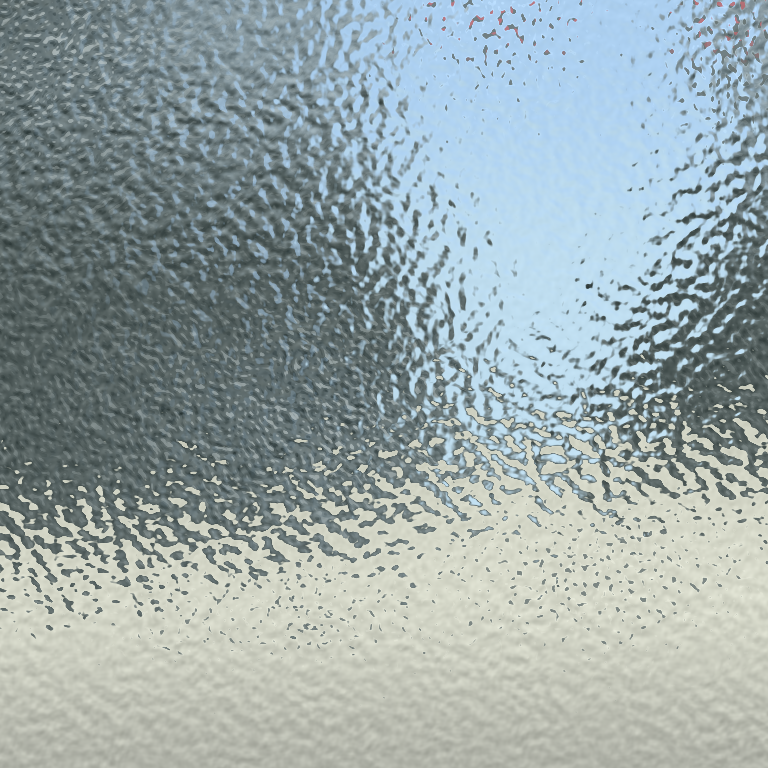
Give the GLSL for this texture, as a three.js fragment shader.

```glsl
// Hammered glass refracting a pale ground, dark masses and a blue sky.
varying vec2 vUv;

const vec3 DARK = vec3(0.32, 0.365, 0.36);
const vec3 HAZE = vec3(0.53, 0.60, 0.63);
const vec3 SKY_LOW = vec3(0.75, 0.87, 0.94);
const vec3 SKY_HIGH = vec3(0.67, 0.81, 0.94);
const vec3 GROUND_FAR = vec3(0.84, 0.85, 0.79);
const vec3 GROUND_NEAR = vec3(0.68, 0.69, 0.65);
const vec3 GLINT = vec3(0.76, 0.80, 0.80);
const vec3 RED = vec3(0.72, 0.40, 0.42);

vec2 hashDirection(vec2 cell) {
  float angle = 6.28318 * fract(sin(dot(cell, vec2(127.1, 311.7))) * 43758.55);
  return vec2(cos(angle), sin(angle));
}

// Gradient noise, roughly -0.7 to 0.7
float noise(vec2 p) {
  vec2 i = floor(p);
  vec2 f = fract(p);
  vec2 u = f * f * f * (f * (f * 6.0 - 15.0) + 10.0);
  vec2 e = vec2(1.0, 0.0);
  float low = mix(dot(hashDirection(i), f),
                  dot(hashDirection(i + e.xy), f - e.xy), u.x);
  float high = mix(dot(hashDirection(i + e.yx), f - e.yx),
                   dot(hashDirection(i + e.xx), f - e.xx), u.x);
  return mix(low, high, u.y);
}

vec2 slope(vec2 p) {
  vec2 e = vec2(0.06, 0.0);
  return vec2(noise(p + e.xy) - noise(p - e.xy),
              noise(p + e.yx) - noise(p - e.yx)) / (2.0 * e.x);
}

// Soft round spot that falls from one to zero
float spot(vec2 p, vec2 center, vec2 size) {
  vec2 d = (p - center) / size;
  return exp(-dot(d, d));
}

// Irregular flecks with a pale rim, thicker where the density rises
vec3 addFlecks(vec3 color, vec3 fleckColor, vec2 p, float density) {
  float n = noise(p) - mix(0.65, 0.10, density);
  color += 0.06 * smoothstep(-0.14, -0.02, n) * density;
  return mix(color, fleckColor, 0.85 * smoothstep(0.0, 0.12, n));
}

float horizon(float x) {
  return 0.295 + 0.10 * smoothstep(0.35, 0.65, x);
}

float groundMask(vec2 p) {
  return 1.0 - smoothstep(-0.014, 0.014, p.y - horizon(p.x));
}

float skyMask(vec2 p) {
  float left = 0.46 + 0.13 * (1.0 - smoothstep(0.45, 0.90, p.y));
  float right = 0.98 - 0.20 * (1.0 - smoothstep(0.42, 0.78, p.y))
              - 0.04 * smoothstep(0.85, 1.0, p.y);
  float sides = smoothstep(-0.07, 0.05, p.x - left)
              * smoothstep(-0.05, 0.05, right - p.x);
  return sides * smoothstep(-0.01, 0.09, p.y - horizon(p.x));
}

vec3 massColor(vec2 p) {
  float haze = smoothstep(0.60, 0.98, p.y) * smoothstep(-0.05, 0.30, p.x);
  vec3 color = mix(DARK, HAZE, haze);
  color = mix(color, HAZE, 0.40 * spot(p, vec2(0.40, 0.43), vec2(0.22, 0.10)));
  return mix(color, HAZE, 0.40 * spot(p, vec2(0.0, 0.88), vec2(0.12, 0.14)));
}

// The view behind the glass
vec3 scene(vec2 p, float depth) {
  vec3 sky = mix(SKY_LOW, SKY_HIGH, smoothstep(0.60, 0.98, p.y));
  vec3 ground = mix(GROUND_NEAR, GROUND_FAR, smoothstep(-0.04, 0.25, depth));
  vec3 color = mix(massColor(p), sky, skyMask(p));
  return mix(color, ground, groundMask(p));
}

void main() {
  vec2 p = vUv;

  // Coarse and fine dimples of uneven depth bend the view
  vec2 warped = p + 0.006 * vec2(noise(p * 21.0), noise(p * 21.0 + 40.0));
  mat2 turn = mat2(0.8, 0.6, -0.6, 0.8);
  vec2 bend = slope(turn * warped * 62.0);
  bend += 0.50 * slope(warped * 121.0 + 17.0);
  bend *= 1.0 + 0.5 * noise(p * 11.0);
  vec2 seen = p + 0.082 * bend;
  vec3 color = scene(seen, mix(p.y, seen.y, 0.25));
  float ground = groundMask(seen);
  float sky = skyMask(seen) * (1.0 - ground);
  float mass = (1.0 - ground) * (1.0 - sky);

  // Relief shading, faint over the open sky
  vec2 grain = slope(turn * warped.yx * 122.0 + 31.0);
  float relief = dot(bend + 0.3 * grain, vec2(-0.60, 0.80));
  color += relief * (0.024 * ground + 0.012 * sky + 0.050 * mass);

  // Sky light caught on the upper flanks
  float flank = smoothstep(0.35, 1.15, dot(bend, vec2(0.75, 0.66)));
  float flankZone = 0.75 * spot(p, vec2(0.38, 0.80), vec2(0.22, 0.30));
  color = mix(color, SKY_HIGH, flank * flankZone * mass);

  // Broken glints and shadows in the dark, upright above and level below
  vec2 across = mix(vec2(0.3, 0.95), vec2(0.95, 0.3), smoothstep(0.55, 0.80, p.y));
  float side = dot(grain, across) + 0.5 * noise(p * 27.0 + 5.0);
  float streakZone = 0.18 + 0.45 * spot(p, vec2(0.42, 0.46), vec2(0.24, 0.13));
  streakZone += 0.50 * spot(p, vec2(0.07, 0.93), vec2(0.14, 0.16));
  color = mix(color, GLINT, smoothstep(0.40, 1.05, side) * streakZone * mass);
  color -= 0.16 * smoothstep(0.40, 1.05, -side) * streakZone * mass;

  // Dark flecks on the ground, dark and red ones at the top
  float groundZone = 0.76 * spot(p, vec2(0.78, 0.25), vec2(0.27, 0.13));
  groundZone = max(groundZone, 0.66 * spot(p, vec2(0.38, 0.20), vec2(0.36, 0.09)));
  vec2 fleckSpace = turn * warped * vec2(118.0, 132.0) + 53.0;
  color = addFlecks(color, DARK + 0.10, fleckSpace, groundZone);
  float topZone = 0.88 * spot(p, vec2(0.64, 0.99), vec2(0.16, 0.15));
  topZone = max(topZone, spot(p, vec2(0.95, 0.94), vec2(0.10, 0.15)));
  float redZone = smoothstep(0.90, 0.97, p.y) * smoothstep(0.05, 0.2, noise(p * 110.0 + 7.0));
  vec3 topColor = mix(DARK + 0.07, RED, redZone);
  color = addFlecks(color, topColor, warped * vec2(130.0, 95.0) + 71.0, topZone);

  gl_FragColor = vec4(clamp(color, 0.0, 1.0), 1.0);
}
```
